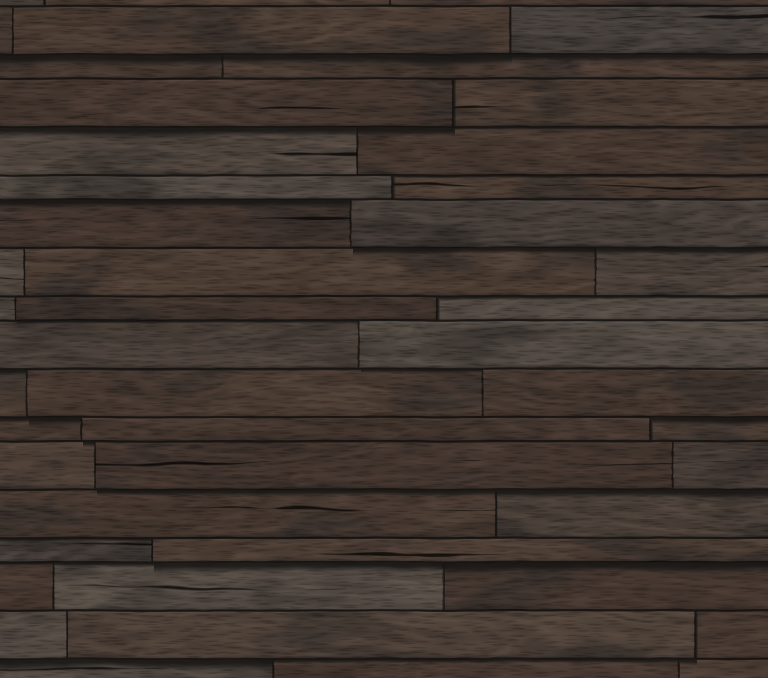
A WebGL 1 fragment shader for this texture:

```glsl
precision highp float;
// Dark reclaimed-wood cladding: courses repeat as one thin and two thick rows of planks.
// Hashes set the joints, tone and relief of each plank; warped sines draw grain, stains
// and splits, stretched cellular noise draws pores, and raised planks cast shadows.
uniform vec2 u_resolution;

float hash(vec2 p) {
  return fract(sin(dot(p, vec2(127.1, 311.7))) * 4375.85);
}

// Layered sines, each octave rotated and warped
float waves(vec2 p) {
  float sum = 0.0, amp = 0.5;
  for (int i = 0; i < 5; i++) {
    p = mat2(0.8, 0.6, -0.6, 0.8) * p * 1.8 + 1.7;
    sum += amp * sin(p.x + 1.6 * sin(p.y));
    amp *= 0.6;
  }
  return sum;
}

// Cellular noise: distance to the nearest scattered point
float cells(vec2 p) {
  vec2 base = floor(p);
  float nearest = 2.0;
  for (int y = -1; y <= 1; y++) {
    for (int x = -1; x <= 1; x++) {
      vec2 cell = base + vec2(float(x), float(y));
      vec2 point = cell + vec2(hash(cell), hash(cell + 41.3));
      nearest = min(nearest, length(point - p));
    }
  }
  return nearest;
}

float jointAt(float index, float row) {
  return index + 0.5 * hash(vec2(index, row));
}

// Plank index, distance to its left end, distance to its right end
vec3 plankAt(float x, float row) {
  float s = x / 0.7 + 7.3 * hash(vec2(row, 3.0));
  float index = floor(s);
  index -= step(s, jointAt(index, row));
  return vec3(index, (s - jointAt(index, row)) * 0.7, (jointAt(index + 1.0, row) - s) * 0.7);
}

float relief(float index, float row) {
  return hash(vec2(index * 1.7 + 5.0, row * 2.3));
}

void main() {
  vec2 p = gl_FragCoord.xy / u_resolution.y;
  float px = 1.0 / u_resolution.y;

  // Courses counted from the top: heights 0.2, 0.4 and 0.4 of each period
  float depth = 1.0 - p.y + 0.0007 * waves(vec2(p.x * 12.0, 2.0));
  float course = (depth - 0.08) / 0.1783;
  float f = fract(course);
  float slot = step(0.2, f) + step(0.6, f);
  float row = floor(course) * 3.0 + slot;
  float start = slot < 0.5 ? 0.0 : 0.4 * slot - 0.2;
  float height = 0.1783 * (slot < 0.5 ? 0.2 : 0.4);
  float v = (f - start) * 0.1783;

  vec3 plank = plankAt(p.x, row);
  vec2 id = vec2(plank.x, row);
  float seed = hash(id + 9.2);
  vec2 q = vec2(p.x, v) + seed * vec2(17.0, 5.0);

  // Grain: fibres and long rings around a hidden heart
  float warp = waves(q * vec2(3.0, 9.0));
  float stain = waves(q * vec2(5.0, 14.0) + 3.0);
  float fibre = waves(q * vec2(9.0, 110.0) + 2.0 * warp);
  vec2 heart = vec2((plank.y - 0.6 * seed) * 0.12, v - height * hash(id + 4.1));
  float rings = sin(650.0 * length(heart) + 4.0 * warp);
  float pores = 1.0 - smoothstep(0.1, 0.4, cells(q * vec2(24.0, 200.0)));

  // Tone of each plank, from umber to brown, some weathered grey or tan
  vec3 wood = mix(vec3(0.25, 0.20, 0.175), vec3(0.31, 0.25, 0.21), hash(id + 1.3));
  vec3 weathered = mix(vec3(0.28, 0.255, 0.24), vec3(0.34, 0.305, 0.27), seed);
  wood = mix(wood, weathered, smoothstep(0.55, 0.85, hash(id + 6.7)));
  wood = mix(wood, vec3(0.19, 0.17, 0.16), 0.6 * smoothstep(0.1, 0.9, stain));
  wood *= 1.0 + 0.11 * fibre + 0.045 * rings + 0.06 * warp - 0.16 * pores;

  // Tapering splits on some planks
  float splitY = height * (0.3 + 0.4 * seed) + 0.007 * waves(vec2(p.x * 3.0, seed * 30.0));
  float splitW = 0.0035 * waves(vec2(p.x * 4.0 + 8.0, seed * 50.0)) - 0.0008 + 0.0008 * fibre;
  float split = 1.0 - smoothstep(splitW - px, splitW + px, abs(v - splitY));
  wood *= 1.0 - 0.72 * split * step(0.5, hash(id + 2.9));

  // Worn edges: lit upper rim, dim lower rim, dark seams
  float here = relief(plank.x, row);
  wood *= 1.0 + 0.15 * here * (1.0 - smoothstep(0.001, 0.006, v));
  wood *= 1.0 - 0.18 * (1.0 - smoothstep(0.0, 0.007, height - v));
  float seam = min(min(v, height - v), min(plank.y, plank.z) + 0.0006 * fibre);
  wood *= 1.0 - 0.55 * (1.0 - smoothstep(0.0004, 0.0004 + 1.3 * px, seam));

  // Shadows from the raised plank above and the one to the left
  float above = relief(plankAt(p.x - 0.003, row - 1.0).x, row - 1.0);
  float drop = 0.003 + 0.021 * max(above - here, 0.0) * (1.0 + 0.25 * waves(vec2(p.x * 7.0, row)));
  float side = 0.001 + 0.009 * max(relief(plank.x - 1.0, row) - here, 0.0);
  float shadow = max(1.0 - smoothstep(0.25 * drop, drop, v),
                     1.0 - smoothstep(0.2 * side, side, plank.y));
  wood = mix(wood, vec3(0.085, 0.08, 0.075), 0.85 * shadow);

  gl_FragColor = vec4(wood, 1.0);
}
```
